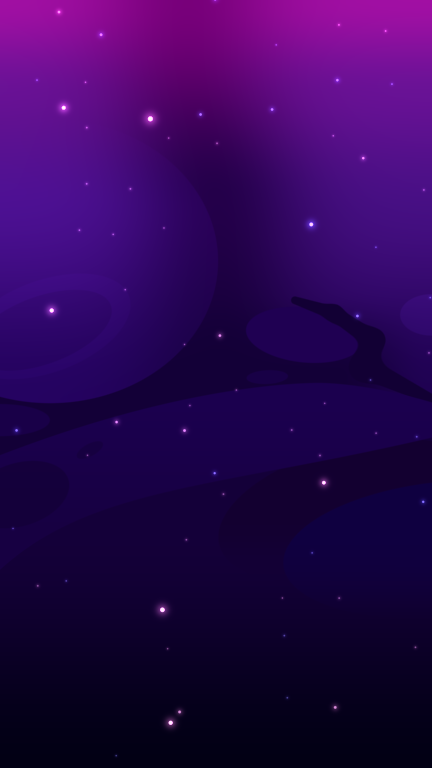
This background is drawn by a Shadertoy shader. Its source:

```glsl
// A violet night sky: a magenta glow fades down both sides of a dark column,
// over flat cloud lobes, a curling branch and rolling dark hills.
// Built from colour ramps, soft ellipses, capsules and a hashed grid of stars.

#define EDGE 0.0012         // softness of shape edges, in canvas heights
#define COLUMN_X 0.285      // middle of the dark column
#define COLUMN_WIDTH 0.115
#define STAR_CELL 0.16      // grid size of the largest stars
#define STAR_RADIUS 0.0032
#define STAR_CHANCE 0.42
#define NIGHT vec3(0.075, 0.0, 0.215)
#define HILL vec3(0.105, 0.0, 0.305)

float cover(float d) {
    float w = max(EDGE, 0.7 / iResolution.y);
    return smoothstep(w, -w, d);
}

// Filled ellipse, turned by an angle
float blob(vec2 p, vec2 centre, vec2 radii, float angle) {
    float c = cos(angle), s = sin(angle);
    vec2 q = mat2(c, -s, s, c) * (p - centre);
    float k = length(q / radii);
    float slope = max(length(q / (radii * radii)), 0.001);
    return cover(k * (k - 1.0) / slope);
}

// Distance to a capsule whose radius runs from r.x to r.y
float capsule(vec2 p, vec2 a, vec2 b, vec2 r) {
    vec2 ab = b - a;
    float t = clamp(dot(p - a, ab) / dot(ab, ab), 0.0, 1.0);
    return length(p - a - ab * t) - mix(r.x, r.y, t);
}

float smoothMin(float a, float b, float k) {
    float h = max(k - abs(a - b), 0.0) / k;
    return min(a, b) - h * h * k * 0.25;
}

vec3 hash3(vec2 p) {
    vec3 q = fract(vec3(p.xyx) * vec3(0.1031, 0.1030, 0.0973));
    q += dot(q, q.yxz + 33.33);
    return fract((q.xxy + q.yzz) * q.zyx);
}

vec3 sky(vec2 p) {
    // Glowing sides and the darker column between them
    vec3 side = mix(vec3(0.12, 0.005, 0.32), vec3(0.28, 0.06, 0.52), smoothstep(0.48, 0.76, p.y));
    side = mix(side, vec3(0.42, 0.07, 0.59), smoothstep(0.72, 0.91, p.y));
    side = mix(side, vec3(0.63, 0.06, 0.64), smoothstep(0.88, 1.0, p.y));
    vec3 middle = mix(NIGHT, vec3(0.14, 0.0, 0.29), smoothstep(0.5, 0.75, p.y));
    middle = mix(middle, vec3(0.47, 0.0, 0.48), smoothstep(0.74, 1.0, p.y));
    float across = (p.x - COLUMN_X + 0.04 * smoothstep(0.7, 0.95, p.y)) / COLUMN_WIDTH;
    vec3 col = mix(side, middle, exp(-across * across));

    // Large left lobe above the dark band
    float lobe = blob(p, vec2(0.065, 0.66), vec2(0.219, 0.185), 0.0);
    float band = smoothstep(0.62, 0.51, p.y) * smoothstep(0.56, 0.44, p.x);
    col = mix(col, NIGHT, band * (1.0 - lobe));
    col += vec3(0.025, 0.005, 0.06) * lobe * smoothstep(0.86, 0.72, p.y);

    // Nested swirls in the lobe, and pale blobs at both sides
    float swirl = blob(p, vec2(0.06, 0.575), vec2(0.115, 0.06), 0.35);
    float core = blob(p, vec2(0.055, 0.57), vec2(0.095, 0.044), 0.35);
    col += vec3(0.012, 0.004, 0.025) * (swirl - 1.5 * core) * lobe;
    col = mix(col, HILL * 0.92, blob(p, vec2(0.0, 0.453), vec2(0.065, 0.021), 0.0));
    col += vec3(0.03, 0.015, 0.06) * blob(p, vec2(0.562, 0.59), vec2(0.041, 0.027), 0.0);

    // Right lobe held by a curling branch
    col = mix(col, vec3(0.12, 0.0, 0.32), blob(p, vec2(0.397, 0.564), vec2(0.077, 0.036), -0.1));
    col = mix(col, HILL * 0.9, blob(p, vec2(0.348, 0.509), vec2(0.027, 0.009), 0.05));
    float branch = capsule(p, vec2(0.384, 0.609), vec2(0.435, 0.592), vec2(0.005, 0.009));
    branch = smoothMin(branch, capsule(p, vec2(0.435, 0.592), vec2(0.486, 0.557), vec2(0.009, 0.012)), 0.012);
    branch = smoothMin(branch, capsule(p, vec2(0.486, 0.557), vec2(0.474, 0.522), vec2(0.012, 0.015)), 0.016);
    branch = smoothMin(branch, capsule(p, vec2(0.474, 0.522), vec2(0.57, 0.476), vec2(0.015, 0.006)), 0.02);
    return mix(col, NIGHT * 0.95, cover(branch));
}

vec3 addHills(vec3 col, vec2 p) {
    // Upper hill with darker patches on its left
    float d = p.x - 0.415;
    float crest = 0.5015 - (d < 0.0 ? 0.42 : 0.66) * pow(abs(d), 1.7);
    vec3 hill = mix(HILL * 0.85, HILL, smoothstep(0.3, 0.48, p.y));
    hill = mix(hill, NIGHT, 0.75 * blob(p, vec2(0.025, 0.356), vec2(0.067, 0.041), 0.3));
    hill = mix(hill, NIGHT, 0.5 * blob(p, vec2(0.117, 0.414), vec2(0.019, 0.008), 0.5));
    col = mix(col, hill, cover(p.y - crest));

    // Lower slope fading to near black, with a shadow and a blue pool
    float slope = 0.258 + 0.11 * (1.0 - exp(-p.x / 0.12)) + 0.2 * p.x * p.x;
    vec3 ground = mix(vec3(0.005, 0.0, 0.075), vec3(0.08, 0.0, 0.225), smoothstep(-0.02, 0.32, p.y));
    float shadow = blob(p, vec2(0.46, 0.335), vec2(0.18, 0.085), 0.25);
    ground = mix(ground, vec3(0.075, 0.0, 0.19), shadow * smoothstep(0.24, 0.32, p.y));
    float pool = blob(p, vec2(0.58, 0.285), vec2(0.212, 0.088), 0.1);
    ground = mix(ground, vec3(0.06, 0.0, 0.25), pool * smoothstep(0.18, 0.3, p.y));
    return mix(col, ground, cover(p.y - slope));
}

// Three grids of stars, each smaller and fainter than the last
vec3 stars(vec2 p) {
    vec3 light = vec3(0.0);
    for (int i = 0; i < 3; i++) {
        float level = float(i), size = STAR_CELL * pow(0.64, level);
        vec2 cell = floor(p / size);
        vec3 place = hash3(cell + 17.0 * level + 3.0);
        vec3 kind = hash3(cell + 41.0 * level + 71.0);
        float r = STAR_RADIUS * pow(0.58, level) * mix(0.7, 1.0, kind.y);
        float dist = length(p - (cell + 0.2 + 0.6 * place.xy) * size);
        float shown = step(place.z, STAR_CHANCE * mix(0.6, 1.0, p.y));
        vec3 tint = mix(vec3(0.4, 0.35, 1.0), vec3(1.0, 0.5, 0.85), step(0.45, kind.x));
        float disc = smoothstep(r + 0.001, r - 0.001, dist);
        float halo = 0.4 * exp(-dist * dist / (r * r * 7.0));
        light += shown * pow(0.6, level) * (mix(tint, vec3(1.0), 0.45) * disc + tint * halo);
    }
    return light;
}

void mainImage(out vec4 fragColor, in vec2 fragCoord) {
    vec2 p = fragCoord / iResolution.xy * vec2(0.5625, 1.0);
    vec3 col = addHills(sky(p), p) + stars(p);
    fragColor = vec4(clamp(col, 0.0, 1.0), 1.0);
}
```
